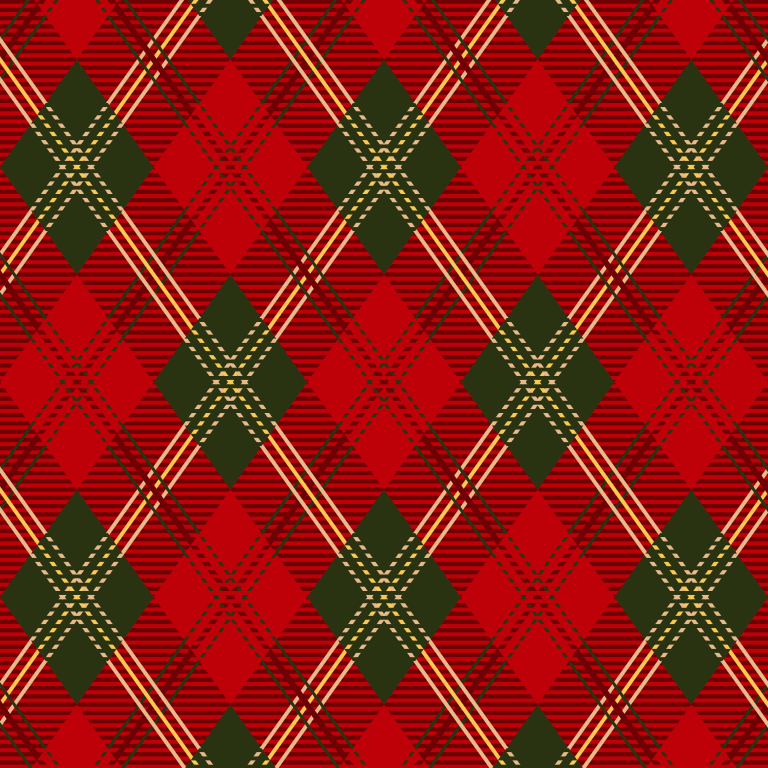
Write a Shadertoy shader that draws this pattern.

```glsl
// Argyle tartan: green and red diamonds alternate over a finely striped field.
// Two diagonal thread families cross it, solid on the field and broken into
// dashes on the diamonds; all is built in skewed diamond coordinates.

#define CELL vec2(0.2, 0.28)        // spacing of diamond centres
#define ORIGIN vec2(0.1, 0.7825)    // centre of one green diamond
#define ROWS 26.0                   // stripes per cell height
#define STRIPE_FILL 0.52            // dark share of each stripe
#define THREAD_GAP 0.093            // side thread offset from the band centre
#define LIGHT_WIDTH 0.031           // cream and yellow threads
#define DARK_WIDTH 0.024            // green threads
#define SHADE_WIDTH 0.046           // dark red central thread

const vec3 RED = vec3(0.745, 0.0, 0.035);
const vec3 DARK_RED = vec3(0.43, 0.005, 0.01);
const vec3 GREEN = vec3(0.16, 0.20, 0.07);
const vec3 CREAM = vec3(0.91, 0.73, 0.54);
const vec3 YELLOW = vec3(0.98, 0.79, 0.32);

// Coverage of a line of the given width at distance d from its centre
float lineMask(float d, float width, float aa) {
    return clamp((0.5 * width - abs(d)) / aa + 0.5, 0.0, 1.0);
}

// One where the nearest band centre is even, zero where it is odd
float evenBand(float t, float aa) {
    return lineMask(mod(t + 1.0, 2.0) - 1.0, 1.0, aa);
}

// Lays the three threads of one diagonal family over a colour
vec3 addThreads(vec3 col, float t, float visible, float aa) {
    float offset = t - floor(t + 0.5);
    bool light = mod(floor(t + 0.5), 2.0) < 0.5;
    float sideWidth = light ? LIGHT_WIDTH : DARK_WIDTH;
    float midWidth = light ? LIGHT_WIDTH : SHADE_WIDTH;
    float side = lineMask(abs(offset) - THREAD_GAP, sideWidth, aa);
    float middle = lineMask(offset, midWidth, aa);
    col = mix(col, light ? YELLOW : DARK_RED, middle * visible);
    return mix(col, light ? CREAM : GREEN, side * visible);
}

void mainImage(out vec4 fragColor, in vec2 fragCoord) {
    vec2 p = (fragCoord / iResolution.y - ORIGIN) / CELL;
    float falling = p.x + p.y;
    float rising = p.x - p.y;
    float aa = length(1.0 / CELL) / iResolution.y;

    // Diamonds where both bands share parity, striped field elsewhere
    float evenA = evenBand(falling, aa);
    float evenB = evenBand(rising, aa);
    float green = evenA * evenB;
    float red = (1.0 - evenA) * (1.0 - evenB);

    // Horizontal rows shared by the stripes and the dashes
    float row = fract(p.y * ROWS + 0.5) - 0.5;
    float stripe = lineMask(row, STRIPE_FILL, ROWS / (CELL.y * iResolution.y));

    vec3 col = mix(RED, DARK_RED, stripe * (1.0 - green - red));
    col = mix(col, GREEN, green);

    // Rising threads pass beneath falling ones
    float visible = mix(1.0, stripe, green + red);
    col = addThreads(col, rising, visible, aa);
    col = addThreads(col, falling, visible, aa);

    fragColor = vec4(col, 1.0);
}
```
